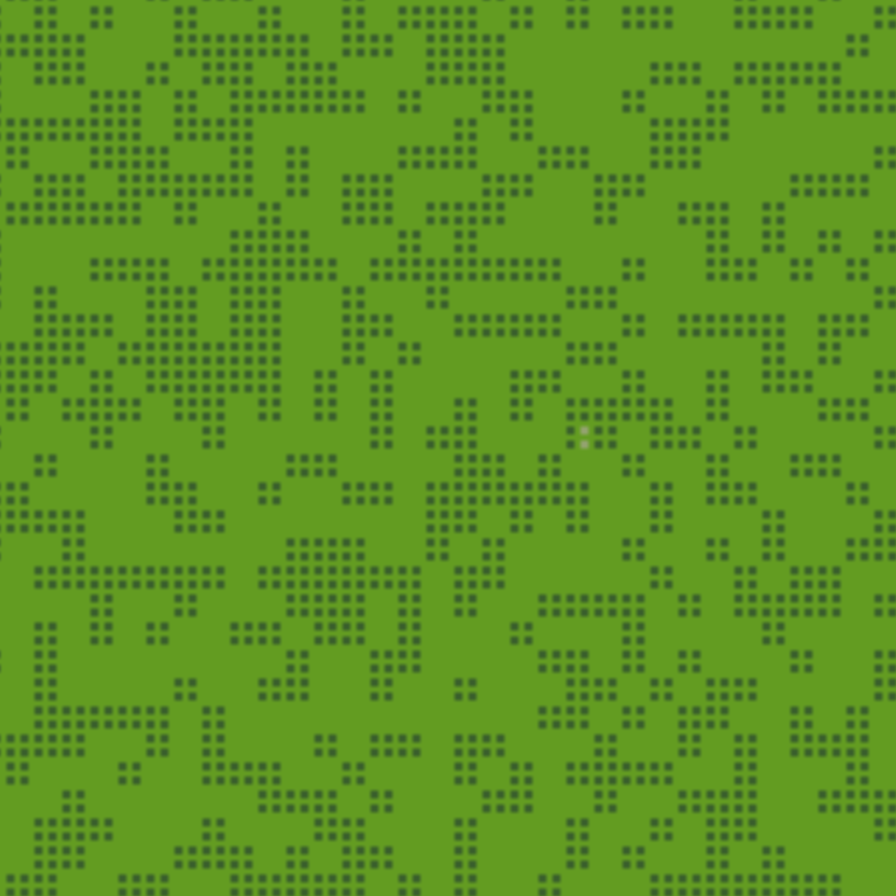
A WebGL 1 fragment shader for this pattern:

```glsl
precision highp float;
// Green field with dark soft dots, switched on at random in 2 by 2 blocks.
uniform vec2 u_resolution;

#define BLOCKS 32.0                      // blocks across the canvas
#define GRID_SHIFT vec2(0.125, 0.875)    // grid offset, in blocks
#define FILL 0.46                        // share of blocks that hold dots
#define DOT_CORE 0.07                    // half width of the dark centre, in dot spacings
#define DOT_EDGE 0.50                    // half width where the dot has faded out
#define PALE_BLOCK vec2(20.0, 15.0)      // block whose right column is pale
#define FIELD_GREEN vec3(0.390, 0.613, 0.130)
#define DOT_GREEN vec3(0.222, 0.370, 0.172)
#define PALE_GREEN vec3(0.580, 0.640, 0.440)

float hash(vec2 p) {
  vec3 q = fract(vec3(p.xyx) * 0.1031 + 0.37);
  q += dot(q, q.yzx + 33.33);
  return fract((q.x + q.y) * q.z);
}

// Soft, slightly squarish dot centred in its unit cell
float softDot(vec2 cellPos) {
  vec2 fade = 1.0 - smoothstep(DOT_CORE, DOT_EDGE, abs(cellPos - 0.5));
  return fade.x * fade.y;
}

void main() {
  vec2 uv = gl_FragCoord.xy / min(u_resolution.x, u_resolution.y);
  vec2 grid = uv * BLOCKS - GRID_SHIFT;
  vec2 block = floor(grid);
  vec2 dots = fract(grid) * 2.0;

  // Choose the blocks that hold dots, and the one pale column
  bool isPaleBlock = distance(block, PALE_BLOCK) < 0.5;
  float filled = isPaleBlock ? 1.0 : step(hash(block + 7.0), FILL);
  vec3 dotColor = isPaleBlock && dots.x > 1.0 ? PALE_GREEN : DOT_GREEN;

  float coverage = filled * softDot(fract(dots));
  gl_FragColor = vec4(mix(FIELD_GREEN, dotColor, coverage), 1.0);
}
```
